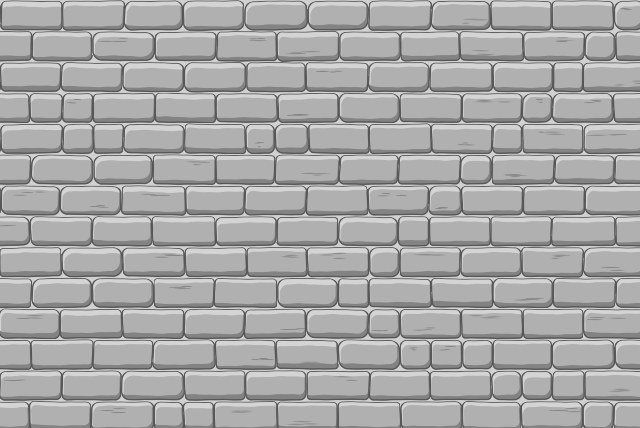
A Shadertoy shader for this texture:

```glsl
// Grey cartoon brick wall: offset courses of rounded, outlined stones.
// Each course holds one half brick that flips its bond, plus a few split bricks;
// every stone gets a top highlight, a lower shade and some thin scratches.

#define CELLS vec2(20.83, 13.88)  // half bricks across, courses down
#define GAP vec2(0.014, 0.032)    // half width of the mortar joints
#define OUTLINE 0.023             // half width of the dark outline
#define TOP_OUTLINE 0.013         // the same along the lit upper edge
#define LIGHT_DEPTH 0.15          // mean depth of the highlight
#define SHADE_DEPTH 0.14          // mean depth of the shade
#define JITTER 0.10               // wander of the upright joints
#define SCRATCHED 0.35            // share of bricks with scratches

const vec3 FACE = vec3(0.69);
const vec3 LIGHT = vec3(0.83);
const vec3 SHADE = vec3(0.515);
const vec3 LINE = vec3(0.34);
const vec3 MORTAR = vec3(0.82);

// Bricks cut in two halves, as (first cell, course)
const vec2 SPLITS[6] = vec2[6](vec2(1, 3), vec2(2, 4), vec2(8, 4),
                               vec2(14, 11), vec2(17, 12), vec2(5, 13));

float hash(vec2 v, float seed) {
    return fract(sin(dot(vec3(v, seed), vec3(127.1, 311.7, 74.7))) * 43758.5);
}

float roundedBox(vec2 p, vec2 halfSize, float radius) {
    vec2 q = abs(p) - halfSize + radius;
    return length(max(q, 0.0)) + min(max(q.x, q.y), 0.0) - radius;
}

// Coverage of the region where distance d is negative
float cover(float d, float px) {
    return smoothstep(0.6 * px, -0.6 * px, d);
}

// First cell and width of the brick that covers a cell
vec2 brickSpan(float cell, float row) {
    float halfCell = 11.0 + abs(row - 9.0) + 2.0 * max(row - 11.0, 0.0);
    if (cell == halfCell) return vec2(cell, 1.0);
    float first = cell < halfCell
        ? halfCell - 2.0 * ceil((halfCell - cell) * 0.5)
        : halfCell + 1.0 + 2.0 * floor((cell - halfCell - 1.0) * 0.5);
    for (int i = 0; i < 6; i++)
        if (SPLITS[i] == vec2(first, row)) return vec2(cell, 1.0);
    return vec2(first, 2.0);
}

// Long tapered dashes near the upper or lower edge of the face
float scratches(vec2 q, vec2 id, float width, float px) {
    if (hash(id, 10.0) > SCRATCHED) return 0.0;
    float level = hash(id, 12.0) < 0.65 ? 0.2 : -0.2;
    vec2 spot = vec2((hash(id, 11.0) - 0.4) * 0.45 * width, level);
    float ink = 0.0;
    for (float i = 0.0; i < 3.0; i++) {
        vec2 shift = vec2(hash(id, 13.0 + i) - 0.5, hash(id, 17.0 + i) - 0.5);
        vec2 d = q - spot - shift * vec2(0.4 * width, 0.16);
        float reach = mix(0.06, 0.17, hash(id, 21.0 + i)) * width;
        float taper = 1.0 - d.x * d.x / (reach * reach);
        if (taper > 0.0) ink = max(ink, cover(abs(d.y) - 0.015 * taper, px));
    }
    return ink;
}

void mainImage(out vec4 fragColor, in vec2 fragCoord) {
    vec2 uv = fragCoord / iResolution.xy;
    vec2 p = vec2(uv.x, 1.0 - uv.y) * CELLS;
    float px = CELLS.y / iResolution.y;
    float row = floor(p.y);

    // Shift and tilt the upright joints
    float joint = round(p.x);
    vec2 jointId = vec2(joint, row);
    float shift = (hash(jointId, 1.0) - 0.5) * JITTER
                + (hash(jointId, 2.0) - 0.5) * JITTER * (p.y - row - 0.5);
    p.x -= shift * (1.0 - smoothstep(0.15, 0.5, abs(p.x - joint)));

    // Local position in the brick, y up
    vec2 span = brickSpan(floor(p.x), row);
    vec2 id = vec2(span.x, row);
    vec2 q = vec2(p.x - span.x - 0.5 * span.y, row + 0.5 - p.y);
    q.y += (hash(id, 3.0) - 0.5) * 0.03 * q.x;

    // Hand drawn wobble from layered sines
    float phase = 6.283 * hash(id, 4.0);
    float wave = sin(q.x * 4.0 + phase) + 0.4 * sin(q.x * 11.0 + q.y * 9.0 + phase * 2.0);
    vec2 halfSize = vec2(0.5 * span.y, 0.5) - GAP;
    halfSize.y -= 0.015 * hash(id, 5.0);
    float roundness = hash(id, 6.0);
    float radius = mix(0.12, 0.3, roundness * roundness);
    float body = roundedBox(q, halfSize, radius) + 0.006 * wave;

    // Highlight and shade lie outside copies of the body slid along the light
    float lightDepth = LIGHT_DEPTH * mix(0.75, 1.25, hash(id, 7.0)) + 0.015 * wave;
    float shadeDepth = SHADE_DEPTH * mix(0.75, 1.25, hash(id, 8.0)) - 0.012 * wave;
    float side = mix(0.02, 0.07, roundness);
    float lit = roundedBox(q + vec2(-side, lightDepth), halfSize, radius);
    float dim = roundedBox(q + vec2(side, -shadeDepth), halfSize, radius);

    vec3 stone = mix(FACE, SHADE, scratches(q, id, span.y, px));
    stone = mix(stone, LIGHT, cover(-lit, px));
    stone = mix(stone, SHADE, cover(-dim, px) * smoothstep(0.34, 0.24, q.y));

    // Mortar, stone and an outline that thins towards the light
    vec3 color = mix(MORTAR, stone, cover(body, px));
    float line = mix(OUTLINE, TOP_OUTLINE, smoothstep(0.36, 0.46, q.y));
    color = mix(color, LINE, cover(abs(body) - line, px));
    fragColor = vec4(color, 1.0);
}
```
